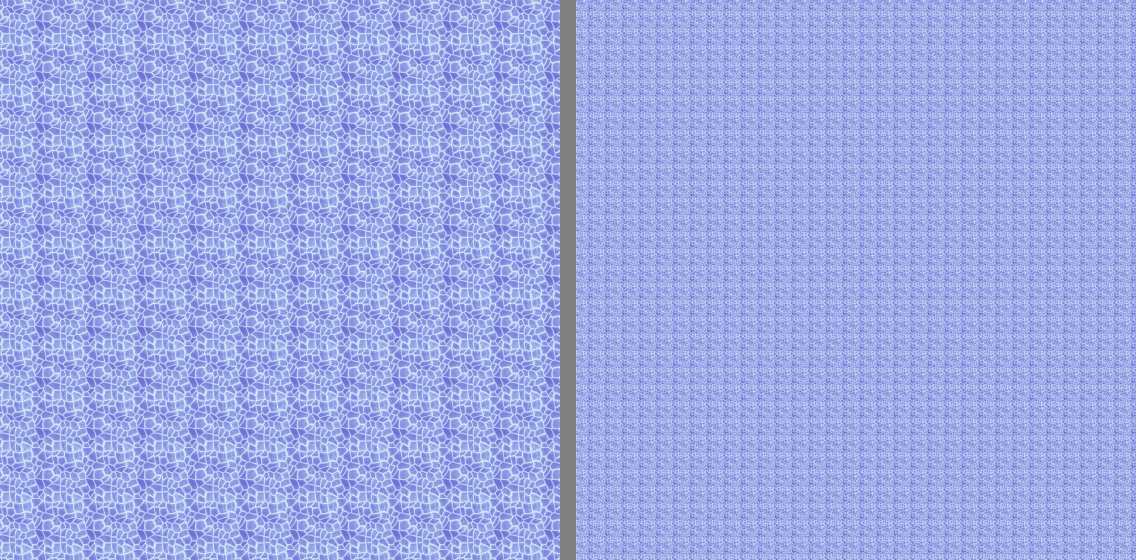
Left: one tile. Right: repeated 3 by 3.
Write a WebGL 1 fragment shader that draws this texture.

```glsl
precision highp float;
// Sunlit pool water: a pale caustic net over violet-blue cells, tiled 11 by 11.

uniform vec2 u_resolution;

const float REPEATS = 11.0;   // tiles across and down
const float MAIN_CELLS = 7.0; // net cells per tile
const float FINE_CELLS = 11.0;
const int SAMPLES = 3;        // supersampling per axis

const vec3 DEEP = vec3(0.44, 0.44, 0.835);
const vec3 WATER = vec3(0.62, 0.70, 0.92);
const vec3 FOAM = vec3(0.85, 0.92, 0.975);

// Two pseudo-random values for a lattice point that wraps at the period
vec2 hash2(vec2 lattice, float period, float seed) {
  vec2 q = mod(lattice, period) + seed;
  vec2 phase = vec2(dot(q, vec2(127.1, 311.7)), dot(q, vec2(269.5, 183.3)));
  return fract(sin(phase) * 43758.5);
}

float gradientDot(vec2 corner, vec2 p, float period, float seed) {
  float angle = 6.28319 * hash2(corner, period, seed).x;
  return dot(vec2(cos(angle), sin(angle)), p - corner);
}

// Gradient noise, roughly -0.7 to 0.7, wrapping at the period
float gradientNoise(vec2 p, float period, float seed) {
  vec2 i = floor(p);
  vec2 f = p - i;
  vec2 fade = f * f * f * (f * (f * 6.0 - 15.0) + 10.0);
  float a = gradientDot(i, p, period, seed);
  float b = gradientDot(i + vec2(1.0, 0.0), p, period, seed);
  float c = gradientDot(i + vec2(0.0, 1.0), p, period, seed);
  float d = gradientDot(i + vec2(1.0, 1.0), p, period, seed);
  return mix(mix(a, b, fade.x), mix(c, d, fade.x), fade.y);
}

// Wrapping Voronoi cells: x = distance to the border, y = random cell tone
vec2 cellNet(vec2 p, float period, float seed) {
  vec2 base = floor(p);
  vec2 nearest = vec2(8.0);
  vec2 second = vec2(8.0);
  vec2 nearestId = base;
  for (int y = -1; y <= 1; y++) {
    for (int x = -1; x <= 1; x++) {
      vec2 id = base + vec2(float(x), float(y));
      vec2 site = id + 0.05 + 0.9 * hash2(id, period, seed) - p;
      if (dot(site, site) < dot(nearest, nearest)) {
        second = nearest;
        nearest = site;
        nearestId = id;
      } else if (dot(site, site) < dot(second, second)) {
        second = site;
      }
    }
  }
  float border = dot(0.5 * (nearest + second), normalize(second - nearest));
  return vec2(border, hash2(nearestId, period, seed + 31.0).y);
}

// Brightness of the water at a point of one tile
float waterLight(vec2 tile) {
  vec2 warp = vec2(gradientNoise(tile * 4.0, 4.0, 3.0),
                   gradientNoise(tile * 4.0, 4.0, 17.0));
  vec2 bent = tile + 0.09 * warp;

  vec2 net = cellNet(bent * MAIN_CELLS, MAIN_CELLS, 5.0);
  vec2 fineNet = cellNet(bent * FINE_CELLS, FINE_CELLS, 11.0);
  float line = 1.0 - smoothstep(0.02, 0.14, net.x);
  float glow = exp(-7.0 * net.x);
  float fineLine = 1.0 - smoothstep(0.01, 0.15, fineNet.x);

  // Broad light patches, where the fine net shows most
  float cloud = gradientNoise(tile * 3.0, 3.0, 23.0);
  float ripple = gradientNoise(tile * 9.0, 9.0, 41.0);
  float patchMask = smoothstep(-0.25, 0.35, cloud);

  return 0.03 + 0.56 * line + 0.18 * glow + 0.26 * net.y
       + 0.24 * fineLine * patchMask + 0.34 * cloud + 0.16 * ripple;
}

vec3 waterColor(float light) {
  vec3 shade = mix(DEEP, WATER, clamp(light / 0.45, 0.0, 1.0));
  return mix(shade, FOAM, clamp((light - 0.45) / 0.55, 0.0, 1.0));
}

void main() {
  // Average several points per pixel to smooth the fine lines
  vec3 color = vec3(0.0);
  for (int y = 0; y < SAMPLES; y++) {
    for (int x = 0; x < SAMPLES; x++) {
      vec2 offset = (vec2(float(x), float(y)) + 0.5) / float(SAMPLES) - 0.5;
      vec2 uv = (gl_FragCoord.xy + offset) / u_resolution;
      color += waterColor(waterLight(fract(uv * REPEATS)));
    }
  }
  gl_FragColor = vec4(color / float(SAMPLES * SAMPLES), 1.0);
}
```
